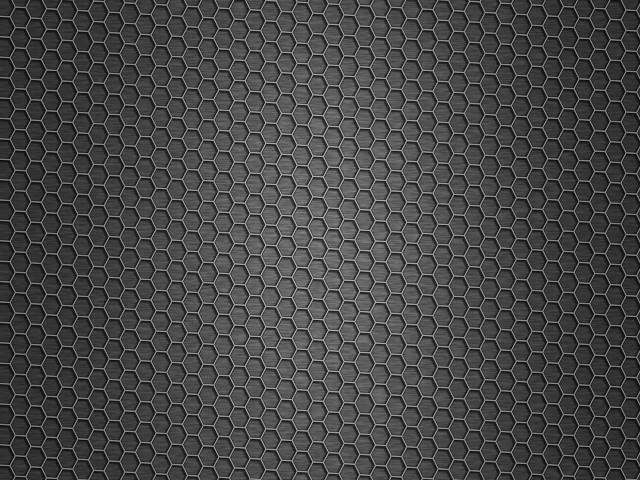
This pattern is drawn by a WebGL 2 fragment shader. Its source:

```glsl
#version 300 es
precision highp float;
// Wire honeycomb over brushed dark metal, lit by a tall soft glow in the middle.
// A slightly sheared hexagon lattice gives the wires and their offset shadows;
// stretched cellular noise gives the horizontal brushing.
uniform vec2 u_resolution;
out vec4 fragColor;

vec2 hash2(vec2 p) {
    vec3 h = fract(p.xyx * vec3(0.1031, 0.1030, 0.0973));
    h += dot(h, h.yzx + 33.33);
    return fract((h.xx + h.yz) * h.zy);
}

// Distance to the nearest scattered point, about 0 to 1
float cellular(vec2 p) {
    vec2 cell = floor(p);
    float nearest = 2.0;
    for (int y = -1; y <= 1; y++) {
        for (int x = -1; x <= 1; x++) {
            vec2 corner = cell + vec2(x, y);
            nearest = min(nearest, length(corner + hash2(corner) - p));
        }
    }
    return nearest;
}

// Distance to the closest cell border, in cell heights
float honeycombEdge(vec2 q) {
    vec2 period = vec2(1.73205, 1.0);
    vec2 a = mod(q, period) - 0.5 * period;
    vec2 b = mod(q - 0.5 * period, period) - 0.5 * period;
    vec2 g = abs(dot(a, a) < dot(b, b) ? a : b);
    return 0.5 - max(g.y, dot(g, vec2(0.86603, 0.5)));
}

void main() {
    vec2 p = (gl_FragCoord.xy - 0.5 * u_resolution) / u_resolution.y;
    float rowHeight = 0.0425;
    float pixel = 1.0 / (u_resolution.y * rowHeight);

    // Lattice: rows sink gently to the right, cells a little narrowed
    vec2 q = p - vec2(-0.167, 0.141);
    q.y += 0.055 * q.x;
    q *= vec2(1.128, 1.0) / rowHeight;

    // Tall glow, fading quickly towards the sides
    vec2 falloff = p / vec2(0.38, 0.65);
    float glow = exp(-dot(falloff, falloff));

    // Brushed plate
    float brushed = 0.6 * cellular(p * vec2(24.0, 210.0))
                  + 0.4 * cellular(p * vec2(55.0, 380.0) + 17.0);
    float shade = mix(0.185, 0.43, glow) * (0.76 + 0.52 * brushed);

    // Shadow falls down and left of the wires, plus a thin dark seam beside them
    float edge = honeycombEdge(q);
    float shadowEdge = honeycombEdge(q + vec2(0.09, 0.07));
    shade *= mix(0.42, 1.0, smoothstep(0.0, 0.15, shadowEdge));
    shade *= mix(0.6, 1.0, smoothstep(0.03, 0.12, edge));

    // Rounded wire with a bright ridge
    float wire = 1.0 - smoothstep(0.040 - 0.5 * pixel, 0.040 + 0.5 * pixel, edge);
    float ridge = 1.0 - 0.3 * smoothstep(0.0, 0.045, edge);
    shade = mix(shade, mix(0.50, 0.70, glow) * ridge, wire);

    fragColor = vec4(vec3(shade), 1.0);
}
```
